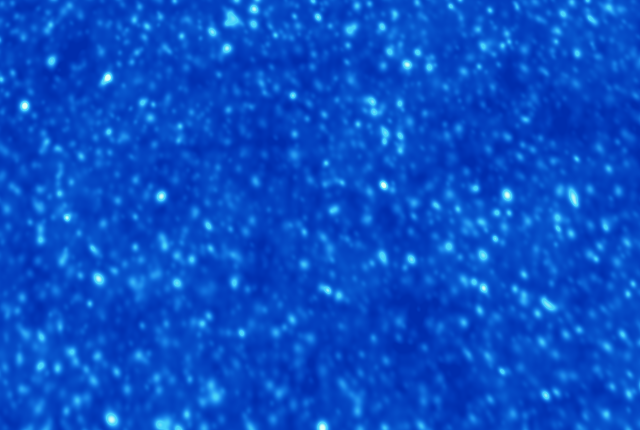
Reproduce this texture procedurally as a WebGL 2 fragment shader.

```glsl
#version 300 es
precision highp float;

#define FINE_CELL 0.025
#define FINE_LIGHT 0.29
#define GRAIN_CELL 0.034
#define GRAIN_LIGHT 0.80
#define SPARK_CELL 0.15
#define SPARK_LIGHT 1.80
#define HAZE_LIGHT 0.105
#define MOTTLE_LIGHT 0.13
#define DRIFT_LIGHT 0.16
#define DEPTH 0.20
#define STRETCH 0.78

uniform vec2 u_resolution;
out vec4 fragColor;

// Three independent random values in 0..1 for a lattice cell
vec3 hash3(vec2 cell, float seed) {
  uvec3 v = uvec3(ivec3(vec3(cell, seed)) + 4096);
  v = v * 1664525u + 1013904223u;
  v.x += v.y * v.z; v.y += v.z * v.x; v.z += v.x * v.y;
  v ^= v >> 16u;
  v.x += v.y * v.z; v.y += v.z * v.x; v.z += v.x * v.y;
  return vec3(v >> 8u) / 16777216.0;
}

float cornerSlope(vec2 cell, vec2 offset) {
  float angle = 6.28318 * hash3(cell, 9.0).x;
  return dot(vec2(cos(angle), sin(angle)), offset);
}

// Gradient noise, roughly -0.7..0.7
float gradientNoise(vec2 p) {
  vec2 i = floor(p), f = fract(p);
  vec2 u = f * f * f * (f * (f * 6.0 - 15.0) + 10.0);
  vec2 e = vec2(1.0, 0.0);
  float low = mix(cornerSlope(i, f), cornerSlope(i + e, f - e), u.x);
  float high = mix(cornerSlope(i + e.yx, f - e.yx),
                   cornerSlope(i + e.xx, f - e.xx), u.x);
  return mix(low, high, u.y);
}

// Soft round flakes, one per jittered cell; rarity skews them to dim
float flakes(vec2 p, float cellSize, float radius, float rarity, float seed) {
  vec2 home = floor(p / cellSize);
  float light = 0.0;
  for (int y = -1; y <= 1; y++) {
    for (int x = -1; x <= 1; x++) {
      vec2 cell = home + vec2(x, y);
      vec3 rnd = hash3(cell, seed);
      vec3 form = hash3(cell, seed + 20.0);
      vec2 d = p - (cell + rnd.xy) * cellSize;
      d.x += d.y * (form.y - 0.5) * 0.4;
      float r = radius * mix(0.75, 1.25, form.x);
      light += pow(rnd.z, rarity) * exp(-dot(d, d) / (r * r));
    }
  }
  return light;
}

// Deep blue through azure and cyan to near white
vec3 glitterColor(float t) {
  vec3 c = mix(vec3(0.00, 0.18, 0.68), vec3(0.01, 0.24, 0.74), clamp(t / 0.10, 0.0, 1.0));
  c = mix(c, vec3(0.03, 0.33, 0.80), clamp((t - 0.10) / 0.16, 0.0, 1.0));
  c = mix(c, vec3(0.07, 0.45, 0.88), clamp((t - 0.26) / 0.21, 0.0, 1.0));
  c = mix(c, vec3(0.15, 0.61, 0.95), clamp((t - 0.47) / 0.23, 0.0, 1.0));
  c = mix(c, vec3(0.27, 0.82, 0.98), clamp((t - 0.70) / 0.22, 0.0, 1.0));
  return mix(c, vec3(0.86, 1.00, 0.96), smoothstep(1.0, 1.65, t));
}

void main() {
  vec2 p = gl_FragCoord.xy / u_resolution.y;

  // Flakes shrink toward the top and stand slightly tall
  vec2 q = p * (1.0 + DEPTH * p.y) * vec2(1.0, STRETCH);

  // Uneven ground and drifting density
  float drift = gradientNoise(p * 3.6 + 3.0) + 0.7 * gradientNoise(p * 9.0 + 5.0);
  float mottle = gradientNoise(p * 19.0) + 0.6 * gradientNoise(p * vec2(48.0, 38.0) + 7.0);
  float light = HAZE_LIGHT + DRIFT_LIGHT * drift + MOTTLE_LIGHT * mottle;

  // Flakes from dim dust to rare sparks
  float density = 1.0 + 0.8 * drift;
  light += FINE_LIGHT * density * flakes(q, FINE_CELL, 0.0082, 1.8, 1.0);
  light += GRAIN_LIGHT * density * flakes(q, GRAIN_CELL, 0.0104, 2.6, 2.0);
  light += SPARK_LIGHT * flakes(q, SPARK_CELL, 0.0128, 4.0, 3.0);

  fragColor = vec4(glitterColor(max(light, 0.0)), 1.0);
}
```
